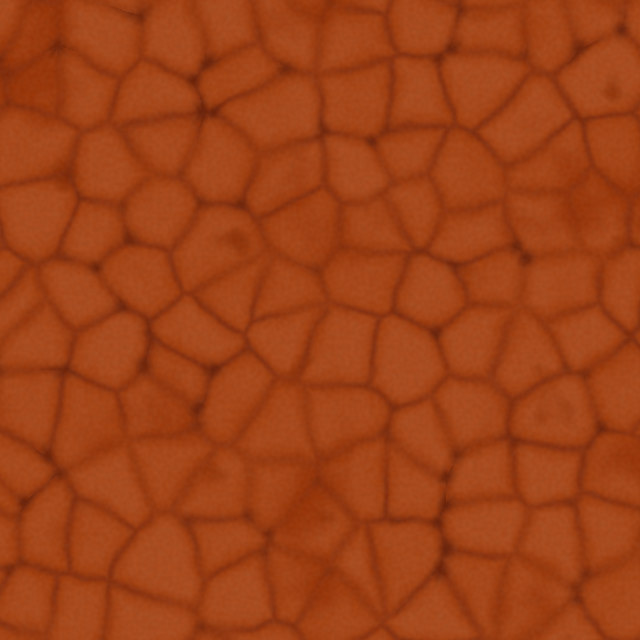
Give the GLSL for this texture, as a Shadertoy shader.

```glsl
// Soft orange-brown cell tissue: a warped Voronoi mosaic of rounded cells with
// uneven dark seams, darker knots where three cells meet, and rusty blotches.
// Gradient noise drives the warp, the seam strength, the stains and the grain.

const float CELLS        = 10.0;   // cells across the canvas height
const float JITTER       = 0.84;   // irregularity of the cell centres
const float WARP         = 0.13;   // bending of the seams, in cells
const float SEAM_WIDTH   = 0.058;  // half width of a seam, in cells
const float RIM_WIDTH    = 0.30;   // reach of the warm rim inside a cell
const float KNOT_WIDTH   = 0.11;   // radius of dark junctions
const float GRAIN_SCALE  = 130.0;  // grain waves across the canvas
const float GRAIN_AMOUNT = 0.022;

const vec3 TAN    = vec3(0.660, 0.297, 0.125);
const vec3 ORANGE = vec3(0.630, 0.243, 0.055);
const vec3 RUST   = vec3(0.580, 0.195, 0.025);
const vec3 SEAM   = vec3(0.515, 0.188, 0.070);
const vec3 KNOT   = vec3(0.390, 0.130, 0.045);

vec2 hash2(vec2 p) {
    vec3 q = fract(p.xyx * vec3(0.1031, 0.1030, 0.0973));
    q += dot(q, q.yzx + 33.33);
    return fract((q.xx + q.yz) * q.zy);
}

float gradientDot(vec2 cell, vec2 offset, vec2 f) {
    float angle = 6.28319 * hash2(cell + offset).x;
    return dot(vec2(cos(angle), sin(angle)), f - offset);
}

float gradientNoise(vec2 p) {
    vec2 i = floor(p), f = p - i;
    vec2 u = f * f * f * (f * (f * 6.0 - 15.0) + 10.0);
    vec2 e = vec2(1.0, 0.0);
    return mix(mix(gradientDot(i, e.yy, f), gradientDot(i, e.xy, f), u.x),
               mix(gradientDot(i, e.yx, f), gradientDot(i, e.xx, f), u.x), u.y);
}

float fbm(vec2 p) {
    return gradientNoise(p) + 0.5 * gradientNoise(p * 2.03 + 17.3)
         + 0.25 * gradientNoise(p * 4.1 + 41.7);
}

vec2 cellCentre(vec2 id) {
    return id + 0.5 + JITTER * (hash2(id + 71.0) - 0.5);
}

// Returns distance to the nearest seam, to the second nearest, and a cell tone.
vec3 cellMosaic(vec2 p) {
    vec2 home = floor(p), nearestId = home, toNearest = vec2(0.0);
    float best = 1e3;
    for (int y = -1; y <= 1; y++)
    for (int x = -1; x <= 1; x++) {
        vec2 id = home + vec2(x, y);
        vec2 r = cellCentre(id) - p;
        if (dot(r, r) < best) {
            best = dot(r, r);
            toNearest = r;
            nearestId = id;
        }
    }
    float first = 1e3, second = 1e3;
    for (int y = -2; y <= 2; y++)
    for (int x = -2; x <= 2; x++) {
        if (x == 0 && y == 0) continue;
        vec2 r = cellCentre(nearestId + vec2(x, y)) - p;
        float d = dot(0.5 * (r + toNearest), normalize(r - toNearest));
        second = min(second, max(first, d));
        first = min(first, d);
    }
    return vec3(first, second, hash2(nearestId + 9.0).y);
}

float bell(float x) {
    return exp(-x * x);
}

void mainImage(out vec4 fragColor, in vec2 fragCoord) {
    vec2 uv = fragCoord / iResolution.y;
    vec2 p = uv * CELLS + 40.0;

    // Cell layout with gently bent seams
    vec2 bend = vec2(fbm(p * 0.9), fbm(p * 0.9 + 53.0));
    vec3 cell = cellMosaic(p + WARP * bend);
    float inside = smoothstep(0.0, RIM_WIDTH, cell.x);

    // Cell bodies: tan centres, warm rims, a different tone in each cell
    float mottling = fbm(p * 1.3 + 11.0);
    float body = 0.18 + inside * (0.50 + 0.45 * cell.z) + 0.35 * mottling;
    vec3 color = mix(ORANGE, TAN, clamp(body, 0.0, 1.0));

    // Rusty blotches, a few of them deep
    float blotch = fbm(p * 0.48 + 23.0) + 0.25 * mottling;
    color = mix(color, RUST, 0.75 * smoothstep(0.12, 0.70, blotch));
    float stain = fbm(p * 0.75 + 87.0);
    color = mix(color, RUST * 0.92, 0.80 * smoothstep(0.42, 0.80, stain));

    // Seams that fade in and out
    float strength = smoothstep(-0.50, 0.45, fbm(p * 0.55 + 5.0));
    float softness = mix(1.7, 1.0, strength);
    float seam = bell(cell.x / (SEAM_WIDTH * softness));
    color = mix(color, SEAM, seam * mix(0.30, 0.85, strength));

    // Dark knots at some junctions
    float knot = bell(cell.y / KNOT_WIDTH);
    float knotStrength = smoothstep(-0.15, 0.50, fbm(p * 0.8 + 131.0));
    color = mix(color, KNOT, 0.80 * knot * knotStrength);

    // Fine grain with a slight colour shift
    float grain = gradientNoise(uv * GRAIN_SCALE);
    float tint = gradientNoise(uv * GRAIN_SCALE * 0.7 + 300.0);
    color += GRAIN_AMOUNT * (grain + tint * vec3(-0.5, 0.4, 0.9));

    fragColor = vec4(clamp(color, 0.0, 1.0), 1.0);
}
```
